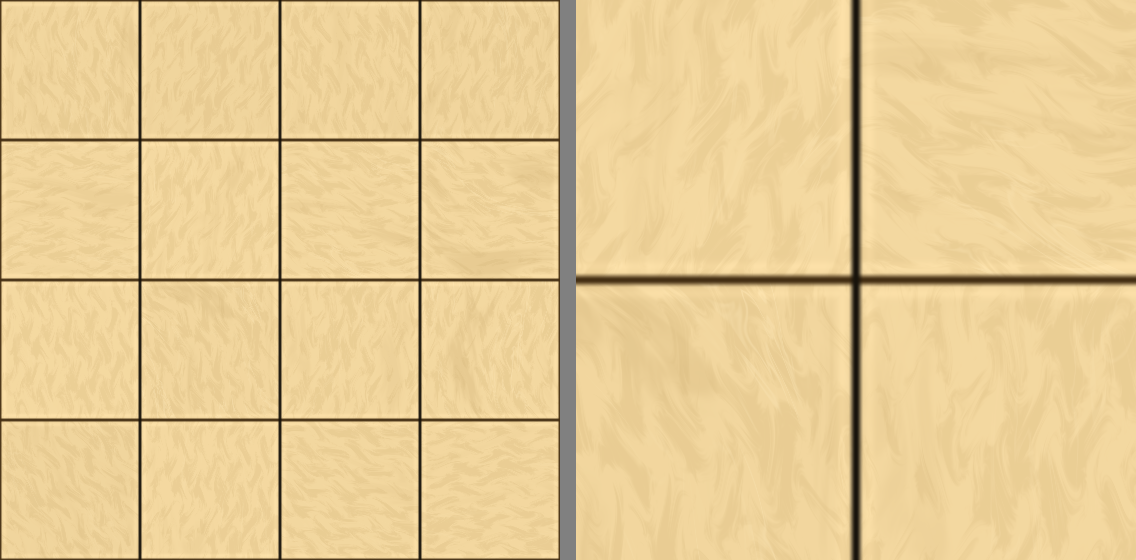
Left, the full canvas; right, a detail of the centre.
This texture is drawn by a WebGL 1 fragment shader. Its source:

```glsl
precision highp float;

uniform vec2 u_resolution;

const float TILES = 4.0;             // repeats across and down
const float JOINT_HALF = 0.010;      // sizes in tile units
const float JOINT_SOFT = 0.009;
const float RIM_OFFSET = 0.032;
const float RIM_WIDTH = 0.013;
const float RIM_GAIN = 0.030;
const float TONE_SPREAD = 0.016;
const vec2 MOTTLE_SCALE = vec2(17.0, 40.0);
const vec2 VEIN_SCALE = vec2(2.2, 8.0);
const vec2 STREAK_SCALE = vec2(4.0, 19.0);

const vec3 SAND_LIGHT = vec3(0.950, 0.842, 0.622);
const vec3 SAND_DARK = vec3(0.915, 0.803, 0.578);
const vec3 VEIN_SHADE = vec3(0.820, 0.700, 0.470);
const vec3 STREAK_GLOW = vec3(0.975, 0.885, 0.690);
const vec3 JOINT_BROWN = vec3(0.270, 0.185, 0.075);
const vec3 JOINT_BLACK = vec3(0.095, 0.075, 0.045);

float hash(vec2 p) {
  return fract(sin(dot(p, vec2(127.1, 311.7))) * 4375.85);
}

vec2 rotate(vec2 p, float angle) {
  float c = cos(angle), s = sin(angle);
  return vec2(c * p.x - s * p.y, s * p.x + c * p.y);
}

// Warped sine octaves, roughly -1 to 1
float layeredSines(vec2 p) {
  float sum = 0.0;
  float gain = 0.55;
  for (int i = 0; i < 5; i++) {
    p += 0.8 * sin(p.yx * 1.1 + vec2(1.7, 4.1));
    sum += gain * sin(p.x) * cos(p.y);
    p = rotate(p * 1.75, 0.9) + 2.3;
    gain *= 0.65;
  }
  return sum;
}

// Sandstone face with its own grain direction and vein strength
vec3 stone(vec2 local, vec2 cell) {
  float upright = step(0.55, hash(cell + 3.1));
  float angle = (hash(cell + 7.3) - 0.5) * 0.9 + upright * 1.45;
  vec2 grain = rotate(local - 0.5, angle);
  vec2 offset = 20.0 * vec2(hash(cell + 11.9), hash(cell + 17.2));
  float strength = mix(0.12, 1.0, pow(hash(cell + 23.7), 1.6));

  // Slow bend along the grain
  grain.y += 0.07 * strength * sin(grain.x * 5.0 + offset.x);

  float mottle = layeredSines(grain * MOTTLE_SCALE + offset);
  float vein = layeredSines(grain * VEIN_SCALE + offset.yx);
  float streak = layeredSines(grain * STREAK_SCALE + offset + 5.0);

  vec3 color = mix(SAND_DARK, SAND_LIGHT,
                   smoothstep(-0.55, 0.20, mottle + 0.35 * vein));
  float shade = smoothstep(0.15, 0.85, vein + 0.15 * streak);
  color = mix(color, VEIN_SHADE, 0.50 * strength * shade);
  float ridge = 1.0 - smoothstep(0.0, 0.13, abs(streak - 0.12));
  ridge *= smoothstep(-0.1, 0.5, -vein);
  color = mix(color, STREAK_GLOW, 0.60 * strength * ridge);
  return color + TONE_SPREAD * (hash(cell + 31.4) - 0.5);
}

void main() {
  vec2 uv = gl_FragCoord.xy / u_resolution;
  vec2 p = uv * TILES;
  vec2 cell = mod(floor(p), TILES);
  vec2 local = fract(p);
  vec2 edge = min(local, 1.0 - local);

  // Pale rim beside the joints
  vec2 rimDistance = (edge - RIM_OFFSET) / RIM_WIDTH;
  vec2 rim = exp(-rimDistance * rimDistance);
  vec3 color = stone(local, cell) + RIM_GAIN * max(rim.x, rim.y);

  // Brown rows, then black columns with a brown outer column
  vec2 soft = max(vec2(JOINT_SOFT), 0.75 * TILES / u_resolution);
  vec2 joint = 1.0 - smoothstep(JOINT_HALF - soft, JOINT_HALF + soft, edge);
  float column = mod(floor(p.x + 0.5), TILES);
  vec3 columnColor = mix(JOINT_BROWN, JOINT_BLACK, step(0.5, column));
  color = mix(color, JOINT_BROWN, joint.y);
  color = mix(color, columnColor, joint.x);

  gl_FragColor = vec4(clamp(color, 0.0, 1.0), 1.0);
}
```
